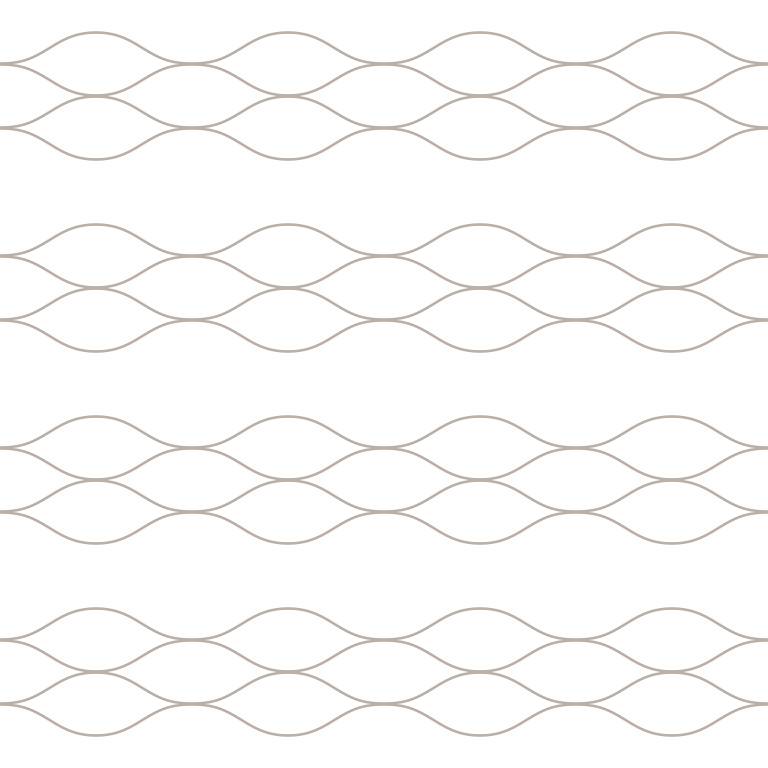
This pattern is drawn by a Shadertoy shader. Its source:

```glsl
// Thin taupe wavy lines on white, in bands of four that touch at crests and troughs.
// Each square cell is folded twice about its horizontal axes, so that a single
// periodic curve draws all four lines of a band; whole cell counts make it tile.

#define REPEATS 4.0          // cells across and down
#define FOLD_HEIGHT (1.0 / 6.0) // axis between inner and outer lines, from band centre
#define GAP 0.0027           // half spacing of lines where they touch
#define SWING 0.1613         // rise of a line from trough to crest
#define STEEPNESS 0.05       // third harmonic: straighter flanks
#define FLATNESS 0.03        // longer contact at the cell sides
#define LINE_WIDTH 0.0134    // in cell units
#define LINE_COLOR vec3(0.73, 0.687, 0.657)
#define PAPER_COLOR vec3(1.0)

const float TAU = 6.2831853;

// Height of the wave in x and its slope in y, at horizontal cell position x
vec2 waveAndSlope(float x) {
    float p = TAU * x;
    float s = sin(p);
    float rise = 0.5 - 0.5 * ((1.0 + STEEPNESS) * cos(p) - STEEPNESS * cos(3.0 * p))
               - FLATNESS * s * s;
    float riseRate = 0.5 * ((1.0 + STEEPNESS) * s - 3.0 * STEEPNESS * sin(3.0 * p))
                   - FLATNESS * sin(2.0 * p);
    return vec2(GAP + SWING * rise, SWING * TAU * riseRate);
}

// Approximate distance from a cell point to the nearest of the four lines
float lineDistance(vec2 cell) {
    float fromCentre = abs(cell.y - 0.5);
    float folded = abs(fromCentre - FOLD_HEIGHT);
    vec2 wave = waveAndSlope(cell.x);
    return abs(folded - wave.x) / sqrt(1.0 + wave.y * wave.y);
}

void mainImage(out vec4 fragColor, in vec2 fragCoord) {
    vec2 cell = fract(fragCoord / iResolution.xy * REPEATS);
    float pixel = REPEATS / iResolution.y;

    // Line coverage, softened over about one pixel
    float edge = lineDistance(cell) - 0.5 * LINE_WIDTH;
    float ink = clamp(0.5 - edge / pixel, 0.0, 1.0);

    fragColor = vec4(mix(PAPER_COLOR, LINE_COLOR, ink), 1.0);
}
```
